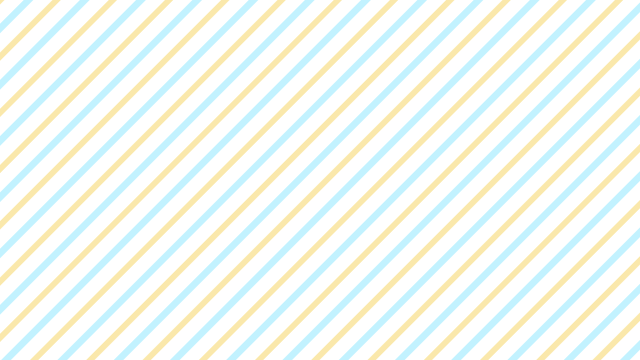
Give the GLSL for this pattern, as a WebGL 1 fragment shader.

```glsl
precision highp float;

// Diagonal candy stripes at 45 degrees: thin yellow and slightly wider blue
// bands alternate on white. One repeating phase runs across the diagonal, and
// each band is a distance to its centre line, filtered over about one pixel.

uniform vec2 u_resolution;

const float REPEATS_DOWN = 6.4;     // stripe pairs per canvas height
const float PHASE_SHIFT = 0.007;    // offset from the top left corner
const float YELLOW_CENTER = 0.0;    // centres and widths in parts of a repeat
const float YELLOW_WIDTH = 0.147;
const float BLUE_CENTER = 0.5;
const float BLUE_WIDTH = 0.172;

const vec3 WHITE = vec3(1.0);
const vec3 YELLOW = vec3(0.98, 0.91, 0.67);
const vec3 BLUE = vec3(0.76, 0.95, 1.0);

// Coverage of a repeating band, with edges softened over the given width.
float stripe(float phase, float center, float width, float softness) {
  float dist = abs(fract(phase - center + 0.5) - 0.5);
  return clamp((0.5 * width - dist) / softness + 0.5, 0.0, 1.0);
}

void main() {
  // Height-based coordinates measured from the top left corner.
  vec2 pos = vec2(gl_FragCoord.x, u_resolution.y - gl_FragCoord.y) / u_resolution.y;
  float phase = (pos.x + pos.y) * REPEATS_DOWN - PHASE_SHIFT;

  // One pixel across the diagonal, in parts of a repeat.
  float softness = sqrt(2.0) * REPEATS_DOWN / u_resolution.y;

  vec3 color = WHITE;
  color = mix(color, YELLOW, stripe(phase, YELLOW_CENTER, YELLOW_WIDTH, softness));
  color = mix(color, BLUE, stripe(phase, BLUE_CENTER, BLUE_WIDTH, softness));

  gl_FragColor = vec4(color, 1.0);
}
```
